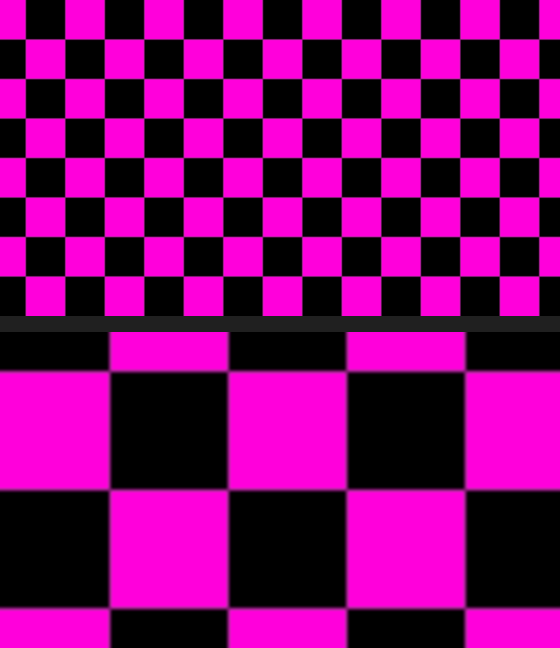
Top, the full canvas; bottom, a detail of the centre.
This pattern is drawn by a WebGL 1 fragment shader. Its source:

```glsl
precision highp float;

// A flat checkerboard of magenta and black squares, eight rows high.
// Each axis is a softened square wave; their product picks the colour,
// and the soft seams between squares carry a slight pale tint.

uniform vec2 u_resolution;

const float ROWS = 8.0;
const float COLUMN_SHIFT = 0.6528;  // width of the cut first column, in cells
const float SEAM_SOFTNESS = 0.033;  // half width of a seam, in cells
const vec3 BLACK = vec3(0.0);
const vec3 MAGENTA = vec3(1.0, 0.0, 0.86);
const vec3 SEAM_TINT = vec3(0.08, 0.8, 0.16);

// Signed distance to the nearest cell line: positive in even cells
vec2 cellDistance(vec2 p) {
  return 0.5 - abs(mod(p + 0.5, 2.0) - 1.0);
}

// 1 where the column and row parities agree, 0 where they differ
float checker(vec2 p, float softness) {
  vec2 wave = 2.0 * smoothstep(-softness, softness, cellDistance(p)) - 1.0;
  return 0.5 + 0.5 * wave.x * wave.y;
}

// Blend of two colours, tinted where they meet
vec3 seamBlend(vec3 dark, vec3 bright, vec3 tint, float amount) {
  return mix(dark, bright, amount) + tint * amount * amount * (1.0 - amount);
}

void main() {
  float cellsPerPixel = ROWS / u_resolution.y;
  float softness = max(SEAM_SOFTNESS, 0.7 * cellsPerPixel);

  // Cell coordinates, with no seam along the top and bottom borders
  vec2 cell = gl_FragCoord.xy * cellsPerPixel;
  cell.x -= COLUMN_SHIFT;
  cell.y = clamp(cell.y, softness, ROWS - softness);

  float amount = checker(cell, softness);
  gl_FragColor = vec4(seamBlend(BLACK, MAGENTA, SEAM_TINT, amount), 1.0);
}
```
